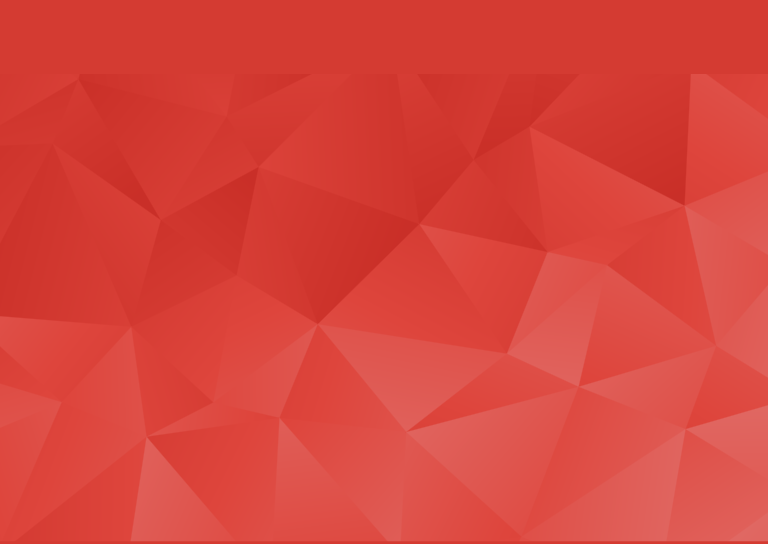
This background is drawn by a WebGL 2 fragment shader. Its source:

```glsl
#version 300 es
precision highp float;
// Red low-poly backdrop: shaded triangles under a flat header band, with a thin footer line.

#define CELL 0.215       // mesh spacing, in canvas heights
#define JITTER 0.36      // vertex displacement, in cells
#define TILT 0.42        // mesh rotation, in radians
#define HEADER 0.864     // lower edge of the header band
#define FOOTER 0.005     // upper edge of the footer line
#define FACET_SLOPE 0.24 // strength of the gradient inside a facet
#define DARK vec3(0.790, 0.185, 0.155)
#define MID vec3(0.870, 0.270, 0.235)
#define LIGHT vec3(0.880, 0.410, 0.390)
#define BAND vec3(0.830, 0.230, 0.195)

uniform vec2 u_resolution;
out vec4 fragColor;

vec2 hash2(vec2 p) {
  vec3 q = fract(p.xyx * vec3(0.1031, 0.1030, 0.0973));
  q += dot(q, q.yzx + 33.33);
  return fract((q.xx + q.yz) * q.zy);
}

// Jittered mesh vertex
vec2 vertex(vec2 id) {
  return id + JITTER * (2.0 * hash2(id + 71.0) - 1.0);
}

// Signed distance to the line a-b, positive on its left
float leftOf(vec2 p, vec2 a, vec2 b) {
  vec2 e = normalize(b - a);
  return e.x * (p.y - a.y) - e.y * (p.x - a.x);
}

vec3 ramp(float t) {
  t = clamp(t, 0.0, 1.0) * 2.0;
  return t < 1.0 ? mix(DARK, MID, t) : mix(MID, LIGHT, t - 1.0);
}

// Overall lighting: dark above a rising ridge, bright toward the lower right
vec2 lighting(vec2 uv) {
  float ridge = 0.41 + 0.5 * uv.x * uv.x * uv.x;
  float lit = smoothstep(-0.1, 0.1, ridge - uv.y);
  float corner = smoothstep(0.4, 1.0, uv.x) * (1.0 - smoothstep(0.0, 0.7, uv.y));
  float level = 0.19 + 0.4 * lit * mix(0.7, 1.0, smoothstep(0.0, 0.3, uv.x));
  return vec2(level + 0.25 * corner, mix(0.2, 0.36, lit));
}

// Adds one facet to the sum: colour in rgb, coverage in a
void addFacet(inout vec4 sum, vec2 p, vec2 a, vec2 b, vec2 c,
              vec2 seed, float pixel, mat2 toCanvas) {
  float d = min(leftOf(p, a, b), min(leftOf(p, b, c), leftOf(p, c, a)));
  float cover = clamp(d / pixel + 0.5, 0.0, 1.0);
  if (cover <= 0.0) return;
  vec2 center = (a + b + c) / 3.0;
  vec2 uv = toCanvas * center;
  uv.x *= u_resolution.y / u_resolution.x;
  vec2 light = lighting(uv);
  vec2 rnd = hash2(seed);
  float angle = 6.2832 * rnd.y;
  float tone = light.x + light.y * (rnd.x - 0.5);
  tone += FACET_SLOPE * dot(p - center, vec2(cos(angle), sin(angle)));
  sum += cover * vec4(ramp(tone), 1.0);
}

vec3 mesh(vec2 pos, float pixel) {
  mat2 turn = mat2(cos(TILT), sin(TILT), -sin(TILT), cos(TILT));
  mat2 toCanvas = transpose(turn) * CELL;
  vec2 p = turn * pos / CELL;
  vec4 sum = vec4(0.0);
  for (int j = -1; j <= 1; j++) {
    for (int i = -1; i <= 1; i++) {
      vec2 id = floor(p) + vec2(i, j);
      vec2 a = vertex(id);
      vec2 b = vertex(id + vec2(1, 0));
      vec2 c = vertex(id + vec2(1, 1));
      vec2 d = vertex(id + vec2(0, 1));
      vec2 seed = id + 137.0;
      float w = 1.3 * pixel / CELL;
      // Split each quad along its shorter diagonal
      if (distance(a, c) < distance(b, d)) {
        addFacet(sum, p, a, b, c, seed, w, toCanvas);
        addFacet(sum, p, a, c, d, seed + 43.0, w, toCanvas);
      } else {
        addFacet(sum, p, a, b, d, seed, w, toCanvas);
        addFacet(sum, p, b, c, d, seed + 43.0, w, toCanvas);
      }
    }
  }
  return sum.rgb / max(sum.a, 1e-4);
}

void main() {
  vec2 pos = gl_FragCoord.xy / u_resolution.y;
  float pixel = 1.0 / u_resolution.y;
  vec3 color = mesh(pos, pixel);
  // Flat header and footer
  float header = clamp((pos.y - HEADER) / pixel + 0.5, 0.0, 1.0);
  float footer = clamp((FOOTER - pos.y) / pixel + 0.5, 0.0, 1.0);
  color = mix(color, BAND, max(header, footer));
  fragColor = vec4(color, 1.0);
}
```
